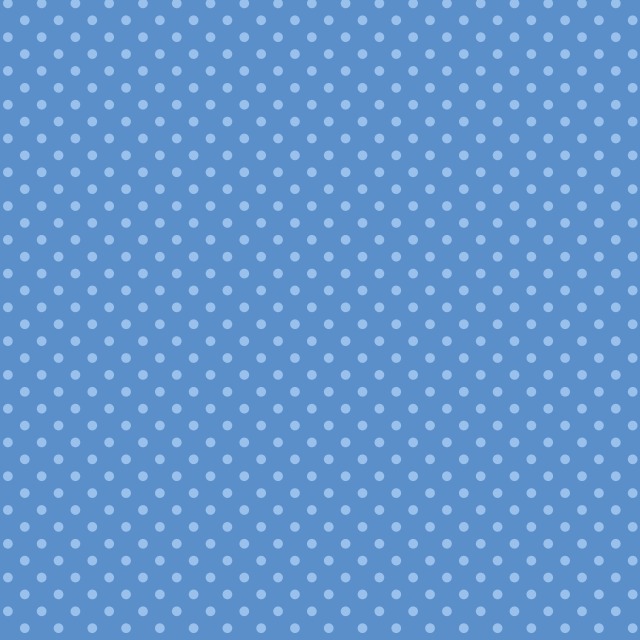
A WebGL 1 fragment shader for this pattern:

```glsl
precision highp float;
// Pale blue polka dots in staggered rows on a flat mid-blue ground.

uniform vec2 u_resolution;

const vec3 GROUND_COLOR = vec3(0.357, 0.561, 0.792);
const vec3 DOT_COLOR = vec3(0.604, 0.753, 0.925);
const float PERIOD = 0.05277;                 // spacing of dots within a row
const float DOT_RADIUS = 0.00755;
const vec2 FIRST_DOT = vec2(0.0123, 0.9947);  // dot centre at the upper left

// Distance from p to the nearest point of a square grid.
float gridDistance(vec2 p, float period) {
    return length((fract(p / period + 0.5) - 0.5) * period);
}

// Distance to the nearest dot centre; a second grid fills the cell middles.
float staggeredDistance(vec2 p, float period) {
    return min(gridDistance(p, period), gridDistance(p - 0.5 * period, period));
}

// Coverage of a disc, softened over one pixel.
float discMask(float dist, float radius, float pixel) {
    return clamp((radius - dist) / pixel + 0.5, 0.0, 1.0);
}

void main() {
    float pixel = 1.0 / min(u_resolution.x, u_resolution.y);
    vec2 uv = gl_FragCoord.xy * pixel;

    float dist = staggeredDistance(uv - FIRST_DOT, PERIOD);
    float dots = discMask(dist, DOT_RADIUS, pixel);

    gl_FragColor = vec4(mix(GROUND_COLOR, DOT_COLOR, dots), 1.0);
}
```
